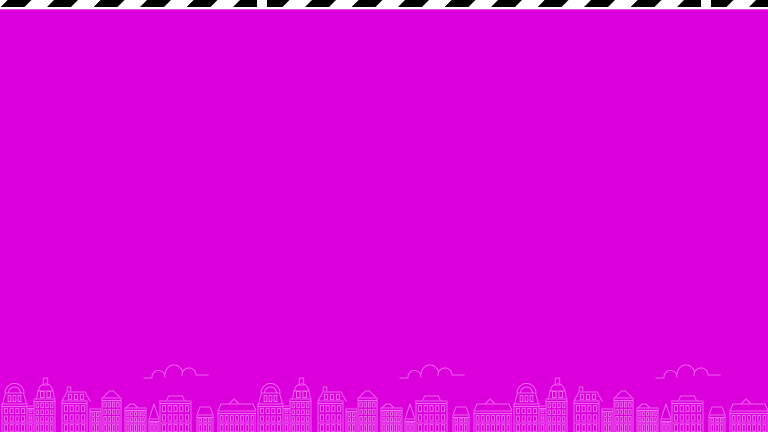
A WebGL 1 fragment shader for this background:

```glsl
precision highp float;
// A flat magenta field with a slanted black and white barrier band on top and
// a repeating line-drawn town with a cloud along the bottom. All line work is a
// union of distances, stroked once; the canvas is 432 units high.
uniform vec2 u_resolution;

const float HEIGHT = 432.0;
const float TOWN_PERIOD = 256.0;
const vec3 MAGENTA = vec3(0.857, 0.0, 0.857);
const vec3 LINE_PINK = vec3(0.95, 0.43, 0.95);
const vec3 BLACK = vec3(0.0);
const vec3 WHITE = vec3(1.0);

// Coverage of the region where d is negative.
float fill(float d, float px) {
  return clamp(0.5 - d / px, 0.0, 1.0);
}

float segment(vec2 p, vec2 a, vec2 b) {
  vec2 ab = b - a;
  float t = clamp(dot(p - a, ab) / dot(ab, ab), 0.0, 1.0);
  return length(p - a - ab * t);
}

float boxLine(vec2 p, vec2 halfSize) {
  vec2 q = abs(p) - halfSize;
  return abs(length(max(q, 0.0)) + min(max(q.x, q.y), 0.0));
}

// Upper half of a circle outline.
float arch(vec2 p, vec2 center, float radius) {
  p -= center;
  return p.y > 0.0 ? abs(length(p) - radius) : length(vec2(abs(p.x) - radius, p.y));
}

// Symmetric roof: two slopes and a flat ridge.
float roof(vec2 p, float x, vec2 base, vec2 top) {
  vec2 q = vec2(abs(p.x - x), p.y);
  return min(segment(q, base, top), segment(q, vec2(0.0, top.y), top + vec2(0.01, 0.0)));
}

// Grid of framed panes between two corners.
float windows(vec2 p, vec2 low, vec2 high, vec2 count) {
  vec2 cell = (high - low) / count;
  vec2 id = clamp(floor((p - low) / cell), vec2(0.0), count - 1.0);
  return boxLine(p - low - (id + 0.5) * cell, cell * vec2(0.27, 0.33));
}

// Walls, cornice, upper windows and a row of ground floor doors.
float house(vec2 p, float left, float right, float top, vec2 count) {
  vec2 center = vec2(0.5 * (left + right), 0.5 * top);
  float d = boxLine(p - center, vec2(0.5 * (right - left), center.y));
  d = min(d, segment(p, vec2(left, top - 2.5), vec2(right, top - 2.5)));
  d = min(d, segment(p, vec2(left, 9.0), vec2(right, 9.0)));
  d = min(d, windows(p, vec2(left + 1.0, 9.5), vec2(right - 1.0, top - 3.0), count));
  return min(d, windows(p, vec2(left + 1.0, -1.0), vec2(right - 1.0, 9.0), vec2(count.x, 1.0)));
}

float leftStreet(vec2 p) {
  // Round gabled house
  float d = house(p, 2.0, 27.0, 28.0, vec2(4.0, 2.0));
  d = min(d, roof(p, 14.5, vec2(12.0, 28.0), vec2(9.0, 39.0)));
  d = min(d, arch(p, vec2(14.5, 39.0), 9.5));
  d = min(d, arch(p, vec2(14.5, 39.0), 6.0));
  d = min(d, windows(p, vec2(7.0, 29.0), vec2(22.0, 38.0), vec2(3.0, 1.0)));
  // Domed tower
  d = min(d, house(p, 34.0, 55.0, 33.0, vec2(4.0, 3.0)));
  d = min(d, roof(p, 45.5, vec2(9.0, 33.0), vec2(7.5, 41.0)));
  d = min(d, arch(p, vec2(45.5, 41.0), 7.0));
  d = min(d, boxLine(p - vec2(45.5, 50.5), vec2(2.2, 3.5)));
  d = min(d, windows(p, vec2(39.0, 33.0), vec2(52.0, 42.0), vec2(2.0, 1.0)));
  // Mansard house with chimneys
  d = min(d, house(p, 62.0, 87.0, 31.0, vec2(4.0, 2.0)));
  d = min(d, roof(p, 76.0, vec2(14.0, 31.0), vec2(9.0, 40.0)));
  d = min(d, windows(p, vec2(67.0, 31.0), vec2(85.0, 39.0), vec2(3.0, 1.0)));
  d = min(d, boxLine(p - vec2(69.0, 42.5), vec2(1.8, 2.5)));
  // Low links between houses
  d = min(d, house(p, 27.0, 34.0, 26.0, vec2(1.0, 3.0)));
  return min(d, house(p, 90.0, 101.0, 23.0, vec2(2.0, 2.0)));
}

float rightStreet(vec2 p) {
  // Tall gabled house and its low neighbour
  float d = house(p, 102.0, 121.0, 34.0, vec2(4.0, 3.0));
  d = min(d, roof(p, 111.5, vec2(9.0, 34.0), vec2(2.0, 41.0)));
  d = min(d, house(p, 125.0, 146.0, 24.0, vec2(5.0, 2.0)));
  d = min(d, roof(p, 132.0, vec2(6.0, 24.0), vec2(2.0, 28.0)));
  // Pointed tree
  d = min(d, roof(p, 154.0, vec2(5.0, 13.0), vec2(0.0, 28.0)));
  d = min(d, house(p, 149.0, 159.0, 13.0, vec2(2.0, 1.0)));
  // Town hall, cottage and long row
  d = min(d, house(p, 160.0, 191.0, 31.0, vec2(5.0, 2.0)));
  d = min(d, roof(p, 175.5, vec2(9.0, 31.0), vec2(7.0, 36.0)));
  d = min(d, house(p, 197.0, 213.0, 17.0, vec2(3.0, 1.0)));
  d = min(d, roof(p, 205.0, vec2(8.0, 17.0), vec2(5.0, 25.0)));
  d = min(d, house(p, 218.0, 256.0, 21.0, vec2(7.0, 1.0)));
  d = min(d, roof(p, 237.0, vec2(19.0, 21.0), vec2(16.0, 28.0)));
  return min(d, roof(p, 234.0, vec2(5.0, 28.0), vec2(0.0, 33.0)));
}

float cloud(vec2 p) {
  float d = segment(p, vec2(144.0, 54.0), vec2(152.0, 54.0));
  d = min(d, segment(p, vec2(196.0, 57.0), vec2(208.0, 57.0)));
  d = min(d, arch(p, vec2(158.5, 55.0), 6.5));
  d = min(d, arch(p, vec2(174.0, 58.5), 8.5));
  return min(d, arch(p, vec2(189.0, 57.0), 7.0));
}

// Signed distance to the black slanted bars, with a white gap at each band joint.
float barrier(vec2 p) {
  float x = mod(p.x - 267.0, 444.0);
  float bar = abs(mod(x - p.y - 38.0, 46.5) - 12.0) - 12.0;
  return max(bar * 0.71, max(x - 434.0, -x));
}

void main() {
  float px = HEIGHT / u_resolution.y;
  vec2 p = gl_FragCoord.xy * px;
  vec2 tile = vec2(mod(p.x, TOWN_PERIOD), p.y);

  // Town and cloud line work
  float lines = min(min(leftStreet(tile), rightStreet(tile)), cloud(tile));
  vec3 color = mix(MAGENTA, LINE_PINK, fill(lines - 0.45, px));

  // Barrier band
  float bandY = p.y - (HEIGHT - 7.0);
  color = mix(color, WHITE, fill(-bandY - 2.3, px));
  float bars = max(barrier(vec2(p.x, bandY)), -bandY);
  color = mix(color, BLACK, fill(bars, px));
  gl_FragColor = vec4(color, 1.0);
}
```
